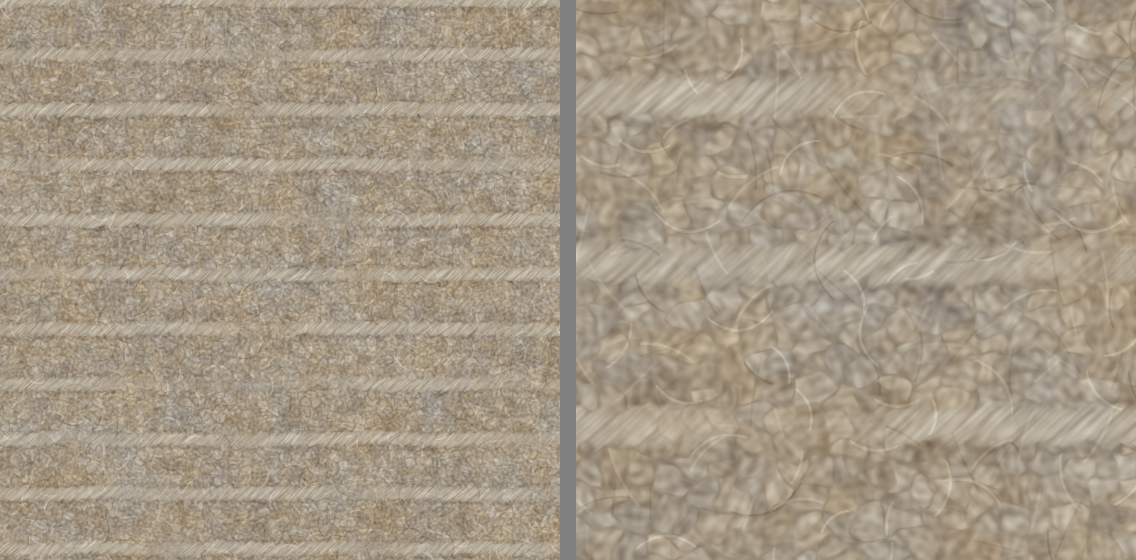
Left: the whole. Right: its middle third, enlarged.
Give the GLSL for this texture, as a WebGL 1 fragment shader.

```glsl
precision highp float;

uniform vec2 u_resolution;

const float ROW_PITCH = 0.0979;
const float FIRST_ROW = 0.0208;
const float YARN_HALF_WIDTH = 0.0125;
const float PLIES = 54.0;

const vec3 SHADOW_BROWN = vec3(0.45, 0.39, 0.32);
const vec3 WOOL_BEIGE = vec3(0.66, 0.61, 0.535);
const vec3 PALE_CREAM = vec3(0.84, 0.81, 0.745);
const vec3 TAN_SHIFT = vec3(0.022, 0.0, -0.035);

vec2 hash2(vec2 p) {
  vec3 q = fract(p.xyx * vec3(0.1031, 0.1030, 0.0973));
  q += dot(q, q.yzx + 33.33);
  return fract((q.xx + q.yz) * q.zy);
}

mat2 rotation(float angle) {
  float c = cos(angle), s = sin(angle);
  return mat2(c, s, -s, c);
}

float cornerGradient(vec2 cell, vec2 offset) {
  float angle = 6.2832 * hash2(cell).x;
  return dot(vec2(cos(angle), sin(angle)), offset);
}

float gradientNoise(vec2 p) {
  vec2 i = floor(p), f = fract(p);
  vec2 w = f * f * f * (f * (f * 6.0 - 15.0) + 10.0);
  vec2 e = vec2(1.0, 0.0);
  float low = mix(cornerGradient(i, f), cornerGradient(i + e, f - e), w.x);
  float high = mix(cornerGradient(i + e.yx, f - e.yx), cornerGradient(i + 1.0, f - 1.0), w.x);
  return mix(low, high, w.y);
}

// Nearest tuft: xy = random id, z = distance to centre, w = gap to the next tuft
vec4 nearestTuft(vec2 p) {
  vec2 base = floor(p), id = vec2(0.0);
  float first = 8.0, second = 8.0;
  for (int y = -1; y <= 1; y++) {
    for (int x = -1; x <= 1; x++) {
      vec2 cell = base + vec2(float(x), float(y));
      float d = length(cell + 0.1 + 0.8 * hash2(cell) - p);
      second = min(second, max(first, d));
      if (d < first) {
        first = d;
        id = hash2(cell + 71.0);
      }
    }
  }
  return vec4(id, first, second - first);
}

// Coverage of loose, slightly bent hairs, one per grid cell
float hairs(vec2 p, float cells, float width, float pixel) {
  vec2 q = p * cells, base = floor(q);
  float cover = 0.0;
  for (int y = -1; y <= 1; y++) {
    for (int x = -1; x <= 1; x++) {
      vec2 cell = base + vec2(float(x), float(y));
      vec2 r = hash2(cell + 13.0), s = hash2(cell + 57.0);
      vec2 d = rotation(6.2832 * s.x) * (q - cell - r);
      d.y += (s.y - 0.5) * 1.6 * d.x * d.x;
      float span = 0.25 + 0.4 * r.y;
      float dist = length(vec2(max(abs(d.x) - span, 0.0), d.y)) / cells;
      cover = max(cover, s.y * (1.0 - smoothstep(width, width + pixel, dist)));
    }
  }
  return cover;
}

// Matted ground: rounded tufts, each with its own fibre direction
float feltTone(vec2 p, vec4 tuft) {
  float body = smoothstep(0.0, 0.3, tuft.w);
  vec2 along = rotation(6.2832 * tuft.x) * p;
  float fibre = gradientNoise(along * vec2(75.0, 210.0) + tuft.xy * 40.0);
  float clumps = gradientNoise(p * 38.0 + 5.0);
  float grain = gradientNoise(p * 165.0);
  float tone = 0.43 + body * (0.09 + 0.22 * (tuft.y - 0.5) + 0.3 * fibre);
  return tone + 0.18 * clumps + 0.27 * grain - 0.1 * tuft.z;
}

// Twisted yarn: x = tone, y = coverage, z = shadow along its sides
vec3 twistedYarn(float x, float v, float row) {
  float lean = x - 1.05 * v;
  float twist = lean * PLIES + 0.9 * gradientNoise(vec2(x * 24.0, row * 7.3));
  float ply = floor(twist);
  float bulge = sin(3.1416 * fract(twist));
  vec2 rnd = hash2(vec2(ply, row + 40.0));
  float strand = gradientNoise(vec2(lean * 250.0, v * 55.0 + row * 9.7));
  float fuzz = gradientNoise(vec2(x * 120.0, v * 120.0 + row * 17.3));
  float edge = YARN_HALF_WIDTH * (0.72 + 0.3 * bulge + 0.3 * fuzz);
  float cover = 1.0 - smoothstep(edge - 0.004, edge + 0.0025, abs(v));
  float presence = smoothstep(-0.42, 0.02, gradientNoise(vec2(x * 5.5, row * 3.7 + 0.4)));
  float tone = 0.57 + bulge * (0.15 + 0.16 * (rnd.x - 0.5)) + 0.34 * strand + 0.12 * fuzz;
  tone -= 0.12 * smoothstep(0.3, 1.0, abs(v) / YARN_HALF_WIDTH);
  float below = exp(-pow((v + 0.0145) / 0.0045, 2.0));
  float above = exp(-pow((v - 0.0145) / 0.0035, 2.0));
  float shadow = (below + 0.6 * above) * (0.6 + 1.1 * fuzz);
  return vec3(tone, cover * mix(0.25, 0.95, presence), max(shadow, 0.0) * presence);
}

vec3 woolColor(float tone, float warmth) {
  float t = clamp(tone, 0.0, 1.0);
  vec3 color = mix(SHADOW_BROWN, WOOL_BEIGE, min(t * 2.0, 1.0));
  color = mix(color, PALE_CREAM, max(t * 2.0 - 1.0, 0.0));
  return color + TAN_SHIFT * warmth;
}

void main() {
  vec2 p = gl_FragCoord.xy / u_resolution;
  float pixel = 1.0 / min(u_resolution.x, u_resolution.y);

  // Ground
  vec2 warp = vec2(gradientNoise(p * 70.0), gradientNoise(p * 70.0 + 31.0));
  vec4 tuft = nearestTuft(p * vec2(58.0, 66.0) + 0.55 * warp);
  float broad = gradientNoise(p * 7.0 + 3.0);
  float tone = feltTone(p, tuft) + 0.1 * broad;
  float warmth = 1.1 * gradientNoise(p * 11.0 + 19.0) + 0.9 * (tuft.x - 0.5);

  // Yarn rows
  float y = p.y - FIRST_ROW;
  float row = floor(y / ROW_PITCH + 0.5);
  float v = y - row * ROW_PITCH + 0.006 * gradientNoise(vec2(p.x * 9.0, row * 5.1 + 0.3));
  vec3 yarn = twistedYarn(p.x, v, row);
  tone = mix(tone - 0.17 * yarn.z, yarn.x, yarn.y);
  warmth = mix(warmth, -0.15, 0.8 * yarn.y);

  // Loose hairs
  tone += 0.2 * hairs(p, 34.0, 0.0006, pixel);
  tone -= 0.16 * hairs(p + 4.3, 27.0, 0.0005, pixel);

  gl_FragColor = vec4(woolColor(tone, warmth), 1.0);
}
```
